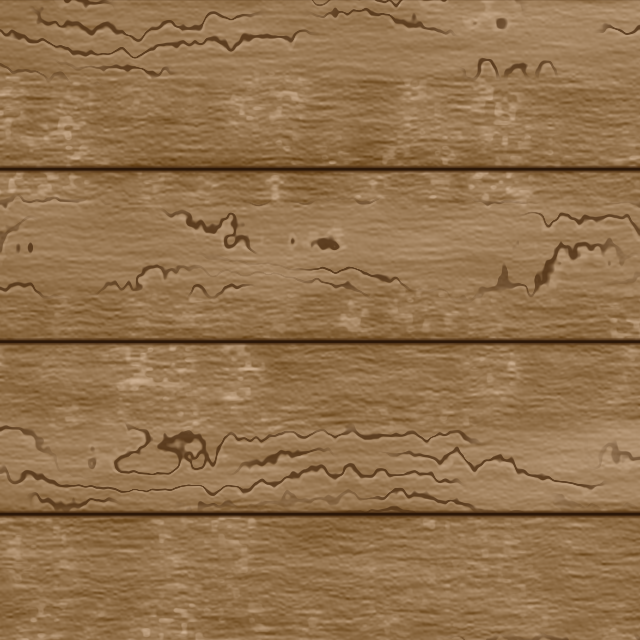
Give the GLSL for this texture, as a WebGL 2 fragment shader.

```glsl
#version 300 es
precision highp float;
// Horizontal timber cladding: stacked boards split by dark grooves.
// Each board mixes rough sawn fibre with a smoother band of raised, split
// grain; fibre is lit as relief, splits are contours of a warped phase.

#define BOARD_PITCH 0.2695
#define FIRST_SEAM 0.1966
#define SEAM_HALF 0.0030
#define BAND_HALF 0.26
#define RINGS 27.0
#define RING_WARP 3.4
#define RELIEF 1.75
#define FLECKS 0.85

uniform vec2 u_resolution;
out vec4 outColor;

const vec3 WOOD = vec3(0.592, 0.462, 0.314);
const vec3 TONE_STEP = vec3(0.130, 0.140, 0.160);
const vec3 CREVICE = vec3(0.30, 0.18, 0.07);
const vec3 GROOVE = vec3(0.17, 0.09, 0.03);

float hash(vec2 p) {
    vec3 q = fract(p.xyx * vec3(0.1031, 0.1030, 0.0973));
    q += dot(q, q.yzx + 33.33);
    return fract((q.x + q.y) * q.z);
}

float noise(vec2 p) {
    vec2 cell = floor(p), f = fract(p);
    f = f * f * (3.0 - 2.0 * f);
    return mix(mix(hash(cell), hash(cell + vec2(1, 0)), f.x),
               mix(hash(cell + vec2(0, 1)), hash(cell + vec2(1, 1)), f.x), f.y);
}

float fbm(vec2 p) {
    float sum = 0.0, amp = 0.5;
    for (int i = 0; i < 4; i++) {
        sum += amp * noise(p);
        p = p * 2.03 + 17.7;
        amp *= 0.5;
    }
    return sum;
}

// Height of the fine fibre, stretched along the board
float fibreHeight(vec2 p) {
    p.y += 0.006 * noise(p * vec2(22.0, 30.0));
    return 0.6 * noise(p * vec2(24.0, 150.0))
         + 0.4 * noise(p * vec2(85.0, 215.0))
         + 0.25 * noise(p * vec2(190.0, 240.0));
}

// Growth ring phase: sloping lines, bent around one knot per board
float ringPhase(vec2 p, float fromCentre, float board) {
    vec2 knot = vec2(p.x - 0.15 - 0.7 * hash(vec2(board, 5.0)), fromCentre * BOARD_PITCH);
    knot /= vec2(0.13, 0.035);
    float jag = 0.75 * noise(p * vec2(42.0, 26.0)) + 0.3 * noise(p * vec2(105.0, 80.0));
    return (p.y + 0.06 * p.x) * RINGS + jag
         + RING_WARP * noise(p * vec2(3.2, 8.0) + board * 3.7)
         + 2.0 * exp(-dot(knot, knot));
}

void main() {
    vec2 p = gl_FragCoord.xy / u_resolution;
    float row = (p.y - FIRST_SEAM) / BOARD_PITCH;
    float board = floor(row), v = fract(row);
    vec2 grain = p + vec2(board * 2.37 + 9.0, 4.0);

    // The smooth band climbs from one board to the next
    float fromCentre = v - 0.27 * (board + 1.0);
    float ragged = 0.16 * (fbm(grain * vec2(5.0, 14.0)) - 0.47);
    float band = 1.0 - smoothstep(BAND_HALF - 0.06, BAND_HALF + 0.05, abs(fromCentre + ragged));

    // Fibre relief lit from above
    float slope = fibreHeight(grain) - fibreHeight(grain + vec2(0.0008, 0.0032));
    float tone = slope * RELIEF * mix(1.0, 0.6, band);
    tone += 0.8 * (fbm(grain * vec2(5.0, 24.0)) - 0.47);
    tone += 0.45 * (noise(grain * vec2(9.0, 95.0)) - 0.5);

    // Pale saw chatter in upright columns on the rough part
    float column = noise(vec2(grain.x * 27.0 + 1.5 * noise(grain * 14.0), grain.y * 7.0));
    float patchy = smoothstep(0.25, 0.75, noise(grain * vec2(2.5, 9.0)));
    float fleck = smoothstep(0.52, 0.85, noise(grain * vec2(85.0, 130.0)));
    float chatter = (1.0 - band) * mix(0.45, 1.0, patchy);
    tone += chatter * (FLECKS * fleck * smoothstep(0.3, 0.75, column) + 0.5 * (column - 0.5) - 0.14);

    // Splits along the rings, broken at random, each with a lit lip
    float phase = ringPhase(p, fromCentre, board);
    float ring = floor(phase + 0.5), offset = phase - ring;
    float broken = smoothstep(0.32, 0.62, noise(vec2(p.x * 9.0 + board * 31.0 + 50.0, ring * 7.3 + 90.0)));
    float thickness = mix(0.08, 0.18, noise(grain * vec2(40.0, 60.0)));
    float split = band * broken * (1.0 - smoothstep(thickness * 0.3, thickness, abs(offset)));
    float lip = smoothstep(-0.36, -0.18, offset) * (1.0 - smoothstep(-0.16, -0.06, offset));
    tone += band * (0.14 + 0.5 * lip * broken + 0.3 * (p.x - 0.45));

    // Boards round off into the groove, more at their lower edge
    float above = v * BOARD_PITCH, below = (1.0 - v) * BOARD_PITCH;
    tone -= 0.65 * exp(-above / 0.014) + 0.35 * exp(-below / 0.010);
    tone += 0.16 * (hash(vec2(board, 2.0)) - 0.5);

    vec3 color = WOOD + TONE_STEP * clamp(tone, -1.7, 1.6);
    color = mix(color, CREVICE, 0.8 * split);

    // Groove core with a soft shadow
    float seam = min(above, below);
    color = mix(color, CREVICE, 0.7 * (1.0 - smoothstep(SEAM_HALF, SEAM_HALF * 2.4, seam)));
    color = mix(color, GROOVE, 1.0 - smoothstep(SEAM_HALF * 0.3, SEAM_HALF * 1.2, seam));
    outColor = vec4(clamp(color, 0.0, 1.0), 1.0);
}
```
